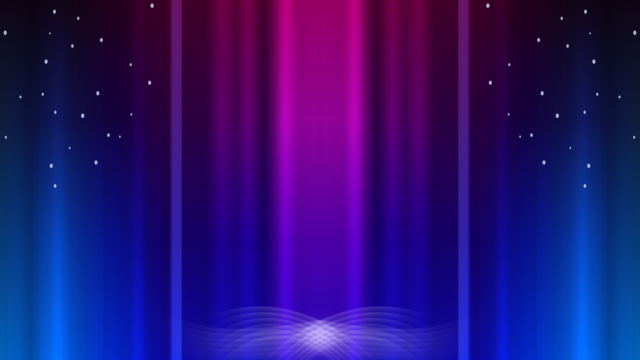
Give the GLSL for this background, as a Shadertoy shader.

```glsl
// Stage curtain of light: mirrored vertical folds, magenta above and blue below,
// with silk ribbons at the foot and small stars in the upper corners.
// Colour ramps over height are blended across the half width, then lit.

float hash21(vec2 p) {
    vec3 q = fract(vec3(p.xyx) * 0.1031);
    q += dot(q, q.yzx + 33.33);
    return fract((q.x + q.y) * q.z);
}

float noise1(float x) {
    float i = floor(x), f = fract(x);
    return mix(hash21(vec2(i, 7.0)), hash21(vec2(i + 1.0, 7.0)), f * f * (3.0 - 2.0 * f));
}

float bump(float x, float centre, float width) {
    float d = (x - centre) / width;
    return exp(-d * d);
}

// Four colours, evenly spaced from the floor (y = 0) to the top (y = 1)
vec3 ramp(vec3 floorCol, vec3 low, vec3 high, vec3 top, float y) {
    float t = clamp(y, 0.0, 1.0) * 3.0;
    vec3 c = mix(floorCol, low, clamp(t, 0.0, 1.0));
    c = mix(c, high, clamp(t - 1.0, 0.0, 1.0));
    return mix(c, top, clamp(t - 2.0, 0.0, 1.0));
}

// x is the distance from the centre line: 0 in the middle, 1 at the border
vec3 curtain(float x, float y) {
    vec3 centre = ramp(vec3(0.13, 0.02, 0.70), vec3(0.29, 0.0, 0.63), vec3(0.55, 0.01, 0.57), vec3(0.57, 0.0, 0.37), y);
    vec3 side = ramp(vec3(0.05, 0.04, 0.80), vec3(0.12, 0.0, 0.66), vec3(0.42, 0.0, 0.49), vec3(0.50, 0.0, 0.29), y);
    vec3 shade = ramp(vec3(0.04, 0.03, 0.62), vec3(0.05, 0.0, 0.37), vec3(0.12, 0.0, 0.21), vec3(0.21, 0.0, 0.13), y);
    vec3 outer = ramp(vec3(0.0, 0.15, 0.76), vec3(0.0, 0.06, 0.50), vec3(0.02, 0.0, 0.20), vec3(0.08, 0.0, 0.07), y);
    vec3 wing = ramp(vec3(0.0, 0.42, 0.90), vec3(0.0, 0.26, 0.64), vec3(0.0, 0.09, 0.28), vec3(0.0, 0.02, 0.04), y);
    vec3 rim = ramp(vec3(0.0, 0.42, 0.74), vec3(0.0, 0.25, 0.45), vec3(0.0, 0.12, 0.20), vec3(0.0, 0.02, 0.04), y);

    vec3 col = mix(shade, outer, smoothstep(0.46, 0.66, x));
    col = mix(col, wing, smoothstep(0.62, 0.84, x));
    col = mix(col, rim, smoothstep(0.86, 1.0, x));

    // Lit folds
    float sideFold = 0.75 * bump(x, 0.225, 0.032) + 0.75 * bump(x, 0.305, 0.035);
    col = mix(col, side, min(sideFold, 1.0));
    col = mix(col, centre, 1.0 - 0.9 * smoothstep(0.115, 0.18, x));
    col *= 1.0 + 0.28 * bump(x, 0.108, 0.022) + 0.25 * bump(x, 0.57, 0.02) + 0.18 * bump(x, 0.815, 0.025);
    col *= 1.0 - 0.22 * bump(x, 0.91, 0.03);

    // Thin pale seam
    float seam = smoothstep(0.428, 0.436, x) * (1.0 - smoothstep(0.456, 0.474, x));
    col += seam * mix(vec3(0.08, 0.16, 0.30), vec3(0.17, 0.08, 0.24), y);

    return col * (0.92 + 0.10 * noise1(x * 45.0) + 0.06 * noise1(x * 110.0));
}

// Sharp upper edge with a soft fall below it
float silk(float y, float edge, float fall, float aa) {
    float d = edge - y;
    return smoothstep(-aa, aa, d) * exp(-max(d, 0.0) / fall);
}

float ribbons(float x, float y, float aa) {
    float light = 0.0;
    for (int i = 0; i < 6; i++) {
        float k = float(i);
        // Arches that cross at the centre line
        for (int s = 0; s < 2; s++) {
            float sx = s == 0 ? x : -x;
            float dx = sx - 0.19 + 0.012 * k;
            float arch = 0.148 - 0.016 * k - (1.1 + 0.22 * k) * dx * dx;
            float fade = (1.0 - smoothstep(0.14, 0.38, sx)) * smoothstep(-0.22, 0.02, sx);
            light += silk(y, arch, 0.010, aa) * fade * (0.30 - 0.025 * k);
        }
        // Wide sweeps that rise to the outer tips
        float rise = max(x - 0.27, 0.0), inner = max(0.27 - x, 0.0);
        float sweep = 0.086 - 0.014 * k + (0.95 - 0.1 * k) * rise * rise + 0.35 * inner * inner;
        light += silk(y, sweep, 0.022, aa) * (1.0 - smoothstep(0.12, 0.53, x)) * (0.24 - 0.03 * k);
    }
    // Bright knot in the middle
    return light + 0.35 * bump(x, 0.0, 0.05) * bump(y, 0.07, 0.035);
}

float stars(vec2 p, float cells, float aa) {
    vec2 id = floor(p * cells);
    vec2 jitter = vec2(hash21(id + 3.1), hash21(id + 17.7));
    vec2 centre = (id + 0.2 + 0.6 * jitter) / cells;
    float size = mix(0.0025, 0.0062, hash21(id + 41.3));
    float chance = mix(-0.15, 0.72, centre.y);
    float inCorner = step(0.34 + 0.55 * (1.0 - centre.y), centre.x);
    float d = length((p - centre) * vec2(1.35, 1.0));
    float disc = 1.0 - smoothstep(size - aa, size + aa, d);
    return disc * inCorner * step(hash21(id + 59.9), chance);
}

void mainImage(out vec4 fragColor, in vec2 fragCoord) {
    vec2 uv = fragCoord / iResolution.xy;
    float x = abs(uv.x - 0.5) * 2.0;
    float aspect = iResolution.x / iResolution.y;
    float aa = 1.0 / iResolution.y;

    vec3 col = curtain(x, uv.y);
    float silkLight = clamp(ribbons(x, uv.y, 1.5 * aa), 0.0, 0.92);
    col = mix(col, vec3(0.80, 0.72, 1.0), silkLight);
    float starLight = stars(vec2(x * aspect * 0.5, uv.y), 14.0, aa);
    col = mix(col, vec3(0.78, 0.82, 0.92), 0.85 * starLight);

    fragColor = vec4(clamp(col, 0.0, 1.0), 1.0);
}
```
